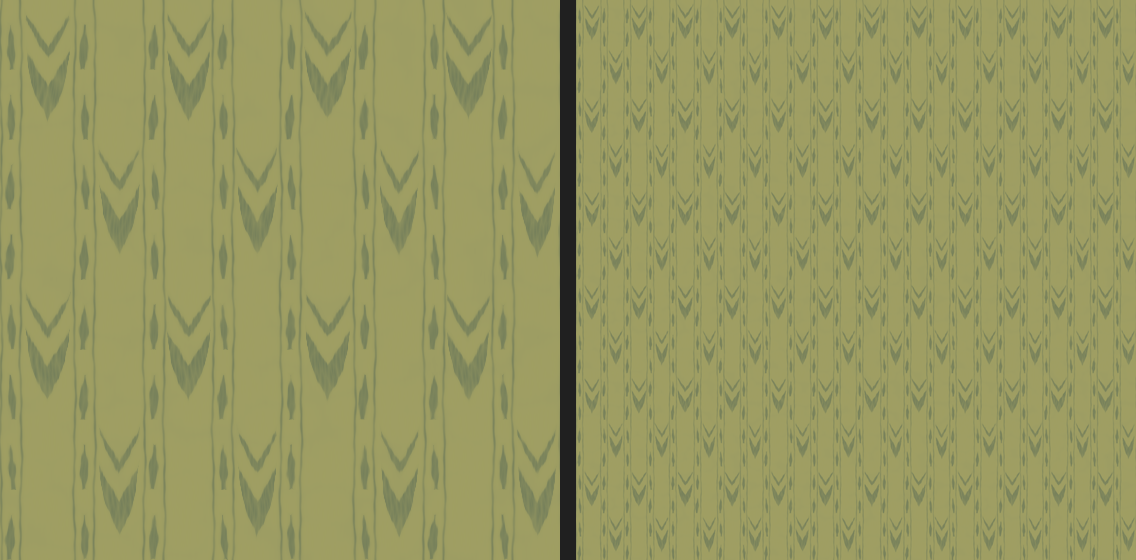
Left, the tile; right, the same tile 3 across and 3 down.
Reproduce this pattern procedurally as a WebGL 1 fragment shader.

```glsl
precision highp float;
// Brushed ikat stripes: outlined bands filled with leaf-shaped dashes, and
// paired chevrons staggered in the gaps. Shapes are signed distances (positive
// inside), roughened by layered sines and stretched, wrapping cellular noise.

uniform vec2 u_resolution;

const float TAU = 6.2831853;
const float COUNT = 8.0;               // bands across and dashes down
const float CHEVRON_PITCH = 4.0;       // vertical repeat, in cells
const vec4 BAND_SHIFT = vec4(0.156, 0.208, 0.203, 0.188);
const float BAND_HALF = 0.142;
const float LINE_HALF = 0.013;
const float DASH_Y = 0.675;
const float DASH_HALF_HEIGHT = 0.31;
const float DASH_HALF_WIDTH = 0.060;
const float CHEVRON_WIDE = 0.315;
const float CHEVRON_NARROW = 0.270;
const float SOFTNESS = 0.016;
const vec2 STREAK_CELLS = vec2(176.0, 28.0);
const vec2 MOTTLE_CELLS = vec2(14.0, 18.0);
const vec3 GROUND = vec3(0.625, 0.622, 0.386);
const vec3 GROUND_SHADE = vec3(0.598, 0.602, 0.392);
const vec3 INK = vec3(0.460, 0.500, 0.355);

float hash(vec2 p) {
  return fract(sin(dot(p, vec2(12.99, 78.23))) * 4375.85);
}

// Distance to the nearest scattered point; wraps after `cells` cells.
float cellular(vec2 uv, vec2 cells) {
  vec2 p = uv * cells;
  vec2 base = floor(p);
  float nearest = 2.0;
  for (int j = -1; j <= 1; j++) {
    for (int i = -1; i <= 1; i++) {
      vec2 cell = base + vec2(float(i), float(j));
      vec2 id = mod(cell + 0.5, cells) - 0.5;
      vec2 point = cell + vec2(hash(id), hash(id + 37.0));
      nearest = min(nearest, distance(p, point));
    }
  }
  return nearest;
}

// Sideways drift of a hand-drawn stroke, periodic in y.
float waver(float y, float seed) {
  float a = TAU * y;
  return 0.011 * sin(3.0 * a + TAU * seed)
       + 0.007 * sin(8.0 * a + 17.0 * seed)
       + 0.004 * sin(21.0 * a + 41.0 * seed);
}

float bandCentre(float index) {
  vec4 pick = step(abs(vec4(0.0, 1.0, 2.0, 3.0) - mod(index + 0.5, 4.0) + 0.5), vec4(0.25));
  return index + dot(pick, BAND_SHIFT);
}

// Coverage with a crisp core and a faint halo of bled dye.
float stroke(float d, float soft) {
  return 0.86 * smoothstep(-soft, soft, d) + 0.14 * smoothstep(-0.06, 0.02, d);
}

float dashDistance(vec2 q, float seed) {
  float v = q.y / DASH_HALF_HEIGHT;
  float profile = smoothstep(-1.15, 0.1, v) * (1.0 - 0.62 * smoothstep(0.2, 1.0, v));
  float x = q.x + (seed - 0.5) * 0.05 * v;
  float halfWidth = DASH_HALF_WIDTH * mix(0.8, 1.1, seed) * profile;
  return min(halfWidth - abs(x), (1.0 - abs(v)) * DASH_HALF_HEIGHT);
}

// Area between two curves meeting at the arm ends; t runs from axis to end.
float chevronDistance(float y, float t, float upper, float lower, float width) {
  return min(0.5 * min(y - upper, lower - y), (1.0 - t) * width);
}

void main() {
  vec2 uv = gl_FragCoord.xy / u_resolution;
  vec2 p = vec2(uv.x, 1.0 - uv.y) * COUNT;   // cell units, y downward
  float soft = max(SOFTNESS, 0.75 * COUNT / min(u_resolution.x, u_resolution.y));
  float streak = cellular(uv + vec2(0.002 * sin(TAU * 9.0 * uv.y), 0.0), STREAK_CELLS);
  float rough = 0.018 * (0.5 - streak) + 0.005 * sin(TAU * (31.0 * uv.y + 11.0 * uv.x));

  // Band: two wavering outlines and a column of dashes
  float band = floor(p.x - 0.19 + 0.5);
  float bandId = mod(band + 0.5, COUNT) - 0.5;
  float x = p.x - bandCentre(band);
  float side = step(0.0, x);
  float lineSeed = hash(vec2(bandId, 5.0 + side));
  float lineX = abs(x - (2.0 * side - 1.0) * BAND_HALF + waver(uv.y, lineSeed));
  float pressure = 0.72 + 0.16 * sin(TAU * (5.0 * uv.y + lineSeed));
  float ink = pressure * stroke(LINE_HALF - lineX + 0.3 * rough, soft);

  float dashSeed = hash(vec2(bandId, floor(p.y)) + 11.0);
  vec2 dashPos = vec2(x + 0.03 * (dashSeed - 0.5), fract(p.y) - DASH_Y);
  float dash = stroke(dashDistance(dashPos, dashSeed) + rough, soft);
  ink = max(ink, dash * (0.98 - 0.28 * streak));

  // Chevrons: a thin one above a heavy one, staggered by gap
  float gap = floor(p.x - 0.19);
  float odd = mod(gap + 0.5, 2.0) - 0.5;
  float drop = p.y - 1.95 * odd;
  float row = mod(floor(drop / CHEVRON_PITCH) + 0.5, COUNT / CHEVRON_PITCH) - 0.5;
  float seed = hash(vec2(mod(gap + 0.5, COUNT) - 0.5, row) + 23.0);
  float y = mod(drop, CHEVRON_PITCH) + 0.04 * (seed - 0.5);
  float width = mix(CHEVRON_WIDE, CHEVRON_NARROW, odd) * mix(0.94, 1.04, seed);
  float axis = 0.5 * (bandCentre(gap) + bandCentre(gap + 1.0));
  float t = abs(p.x - axis + 0.6 * waver(uv.y, seed)) / width;
  float thin = chevronDistance(y, t, 0.66 - 0.44 * t, 0.79 - 0.52 * pow(t, 1.3), width);
  float heavy = chevronDistance(y, t, 1.22 - 0.48 * t, 1.69 - 0.55 * t - 0.36 * pow(t, 6.0), width);
  float tipFade = 1.0 - 0.35 * smoothstep(1.35, 1.7, y);
  ink = max(ink, stroke(thin + rough, soft) * (0.92 - 0.3 * streak));
  ink = max(ink, stroke(heavy + rough, soft) * (1.02 - 0.5 * streak) * tipFade);

  // Ground: faint uneven dye
  float mottle = smoothstep(0.35, 0.95, cellular(uv, MOTTLE_CELLS));
  vec3 ground = mix(GROUND, GROUND_SHADE, 0.35 * mottle + 0.12 * streak);
  gl_FragColor = vec4(mix(ground, INK, clamp(ink, 0.0, 1.0)), 1.0);
}
```
